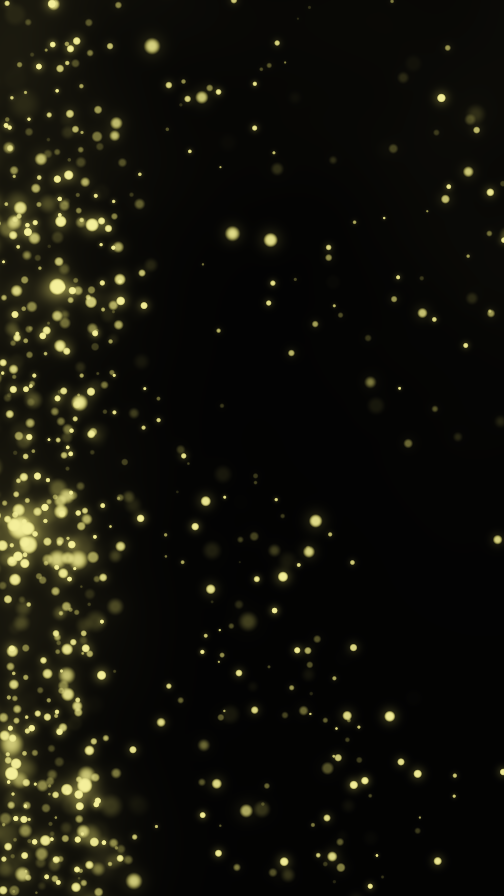
Give the GLSL for this background, as a Shadertoy shader.

```glsl
// Drifting golden dust: blurred sparks crowding the left side of a black field.

vec3 hash3(vec3 p) {
    p = fract(p * vec3(0.1031, 0.1030, 0.0973));
    p += dot(p, p.yxz + 33.33);
    return fract((p.xxy + p.yxx) * p.zyx);
}

float gradientNoise(vec2 p) {
    vec2 i = floor(p), f = fract(p);
    vec2 u = f * f * (3.0 - 2.0 * f);
    float corner[4];
    for (int k = 0; k < 4; k++) {
        vec2 o = vec2(k & 1, k >> 1);
        float a = 6.2832 * hash3(vec3(i + o + 40.0, 7.0)).x;
        corner[k] = dot(vec2(cos(a), sin(a)), f - o);
    }
    return mix(mix(corner[0], corner[1], u.x), mix(corner[2], corner[3], u.x), u.y);
}

// Soft elliptical falloff around a centre
float blob(vec2 uv, vec2 centre, vec2 size) {
    vec2 d = (uv - centre) / size;
    return exp(-dot(d, d));
}

// Tight knots where sparks swell and merge
float knots(vec2 uv) {
    return blob(uv, vec2(0.05, 0.412), vec2(0.09, 0.036))
         + 0.6 * blob(uv, vec2(0.16, 0.385), vec2(0.035, 0.025))
         + 0.9 * blob(uv, vec2(0.11, 0.675), vec2(0.045, 0.016))
         + 0.5 * blob(uv, vec2(0.22, 0.668), vec2(0.04, 0.012))
         + 1.0 * blob(uv, vec2(0.16, 0.113), vec2(0.055, 0.014))
         + 0.8 * blob(uv, vec2(0.02, 0.17), vec2(0.045, 0.045))
         + 0.6 * blob(uv, vec2(0.21, 0.04), vec2(0.03, 0.025))
         + 0.5 * blob(uv, vec2(0.03, 0.745), vec2(0.035, 0.012));
}

// Chance that a cell holds a spark
float density(vec2 uv) {
    float reach = 0.28 + 0.05 * sin(uv.y * 7.0 - 3.2);
    float left = 1.0 - smoothstep(0.10, reach + 0.05, uv.x);
    left *= 0.66 - 0.38 * smoothstep(0.76, 0.90, uv.y);
    float lower = 0.24 * blob(uv, vec2(0.57, 0.20), vec2(0.20, 0.08))
                + 0.26 * blob(uv, vec2(0.67, 0.07), vec2(0.20, 0.07));
    float middle = 0.20 * blob(uv, vec2(0.42, 0.47), vec2(0.08, 0.08))
                 + 0.20 * blob(uv, vec2(0.55, 0.36), vec2(0.14, 0.08));
    float upper = 0.15 * blob(uv, vec2(0.38, 0.92), vec2(0.18, 0.08));
    float right = 0.11 * blob(uv, vec2(0.92, 0.77), vec2(0.14, 0.18))
                + 0.11 * blob(uv, vec2(0.65, 0.68), vec2(0.10, 0.06));
    float patchy = 1.0 + 0.8 * gradientNoise(uv * vec2(5.0, 9.0));
    return (left + lower + middle + upper + right + 0.015) * patchy + 0.5 * knots(uv);
}

// One jittered grid of discs, each with its own size, blur and brightness
float sparks(vec2 p, float aspect, float cell, float radius, float blur, float seed) {
    float light = 0.0, pixel = 0.5 / iResolution.y;
    vec2 home = floor(p / cell);
    for (int y = -1; y <= 1; y++)
    for (int x = -1; x <= 1; x++) {
        vec2 id = home + vec2(x, y);
        vec3 place = hash3(vec3(id + 20.0, seed));
        vec3 look = hash3(vec3(id + 70.0, seed + 11.0));
        vec2 centre = (id + 0.1 + 0.8 * place.xy) * cell;
        vec2 uv = centre / vec2(aspect, 1.0);
        if (place.z > density(uv)) continue;
        float knot = min(knots(uv), 1.0);
        float crowd = 1.0 - smoothstep(0.2, 0.4, uv.x);
        float r = radius * mix(0.6, 1.2, look.x) * (0.85 + 0.15 * crowd + 0.4 * knot);
        float soft = r * blur * mix(0.4, 1.0, look.y) + pixel;
        float d = length(p - centre);
        float disc = 1.0 - smoothstep(max(r - soft, 0.0), r + soft, d);
        float halo = 0.06 * exp(-d * d / (r * r * 5.0));
        light += (disc + halo) * (mix(0.10, 2.0 + 0.4 * crowd, look.z * look.z) + 0.8 * knot);
    }
    return light;
}

void mainImage(out vec4 fragColor, in vec2 fragCoord) {
    vec2 uv = fragCoord / iResolution.xy;
    vec2 p = fragCoord / iResolution.y;
    float aspect = iResolution.x / iResolution.y;

    // Fine dust, three sizes of sparks, then faint defocused discs
    float light = 1.1 * sparks(p, aspect, 0.024, 0.0020, 0.3, 1.0);
    light += 1.6 * sparks(p, aspect, 0.024, 0.0034, 0.4, 2.0);
    light += 1.6 * sparks(p, aspect, 0.028, 0.0043, 0.5, 3.0);
    light += 0.9 * sparks(p, aspect, 0.040, 0.0056, 0.8, 6.0);
    light += 0.10 * sparks(p, aspect, 0.045, 0.0080, 0.9, 4.0);
    light += 0.03 * sparks(p, aspect, 0.060, 0.0110, 0.7, 5.0);

    // Smoky haze along the left edge and the upper right, glow inside the knots
    float smoke = 1.0 + 0.7 * gradientNoise(uv * vec2(4.0, 8.0) + 3.0);
    float knot = knots(uv);
    float haze = 0.065 * exp(-uv.x * uv.x * 18.0) + 0.06 * knot + 0.10 * knot * knot;
    haze += 0.03 * blob(uv, vec2(1.05, 0.9), vec2(0.35, 0.35));
    haze += 0.02 * blob(uv, vec2(0.3, 1.0), vec2(0.5, 0.2));

    // Gold that pales as it brightens
    float glow = 1.0 - exp(-1.5 * light);
    vec3 gold = mix(vec3(0.90, 0.87, 0.40), vec3(0.96, 0.94, 0.61), glow * glow);
    vec3 colour = vec3(0.010, 0.010, 0.009) + haze * smoke * vec3(1.0, 0.93, 0.50);
    colour = mix(colour, gold, glow);
    fragColor = vec4(colour, 1.0);
}
```
